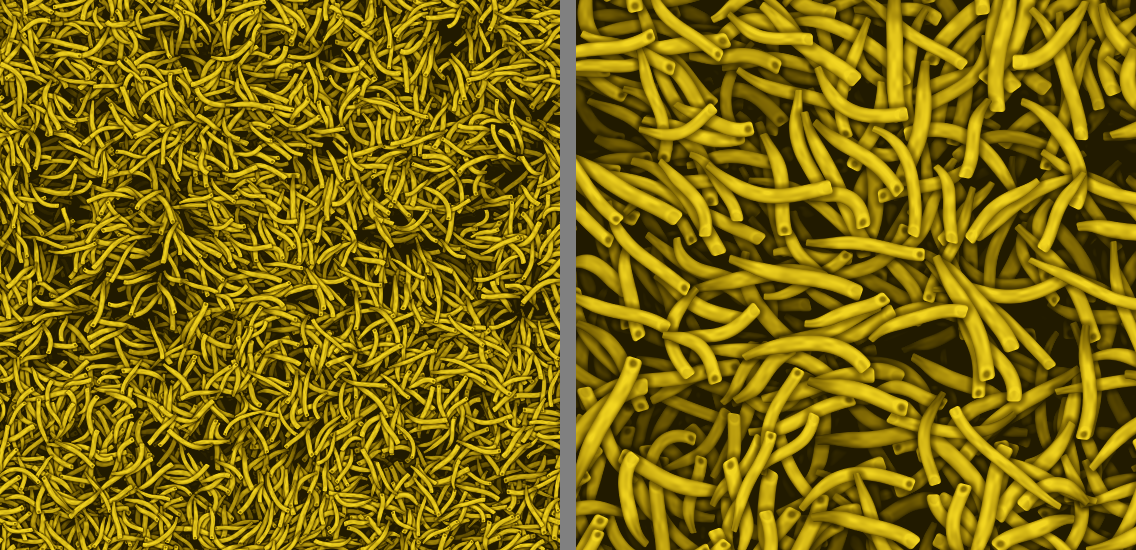
Left: the whole. Right: its middle third, enlarged.
Reproduce this texture procedurally as a WebGL 2 fragment shader.

```glsl
#version 300 es
precision highp float;
precision highp int;

uniform vec2 u_resolution;
out vec4 fragColor;

// Lengths are fractions of the canvas height
const int LAYERS = 13;
const float CELL = 0.051;
const float HALF_LENGTH_MIN = 0.022;
const float HALF_LENGTH_MAX = 0.046;
const float HALF_WIDTH = 0.0046;
const float MAX_TURN = 0.85;
const float WAVE = 0.0021;
const float FLOW_SCALE = 8.5;
const float FLOW_SPREAD = 9.0;
const float ANGLE_JITTER = 1.8;
const float PIT_SCALE = 11.0;
const float PIT_DENSITY = 0.4;
const float SHADOW_REACH = 0.0046;
const float SHADOW_STRENGTH = 0.4;
const float DEPTH_FADE = 0.016;
const float GAIN = 1.5;
const float HIGHLIGHT = 0.89;
const float FLOOR_TONE = 0.13;

// Integer hash giving three values in 0..1
vec3 hash3(ivec3 cell) {
    uvec3 v = uvec3(cell) * 1664525u + 1013904223u;
    v.x += v.y * v.z; v.y += v.z * v.x; v.z += v.x * v.y;
    v ^= v >> 16u;
    v.x += v.y * v.z; v.y += v.z * v.x; v.z += v.x * v.y;
    return vec3(v >> 8u) / 16777216.0;
}

float noise(vec2 p, int seed) {
    ivec2 i = ivec2(floor(p));
    vec2 f = fract(p);
    f = f * f * (3.0 - 2.0 * f);
    float a = hash3(ivec3(i, seed)).x;
    float b = hash3(ivec3(i + ivec2(1, 0), seed)).x;
    float c = hash3(ivec3(i + ivec2(0, 1), seed)).x;
    float d = hash3(ivec3(i + ivec2(1, 1), seed)).x;
    return mix(mix(a, b, f.x), mix(c, d, f.x), f.y);
}

// Coverage, tone and cast shadow of the fibre that belongs to one cell
vec3 fibre(vec2 p, vec2 offset, ivec2 cell, int layer) {
    vec3 place = hash3(ivec3(cell, layer));
    vec3 form = hash3(ivec3(cell, layer + 100));
    vec2 centre = (vec2(cell) + place.xy) * CELL - offset;
    vec2 q = p - centre;
    float halfLength = mix(HALF_LENGTH_MIN, HALF_LENGTH_MAX, form.x);
    if (length(q) > halfLength + HALF_WIDTH + SHADOW_REACH) return vec3(0.0);

    // Pits hold fewer fibres near the surface
    vec3 look = hash3(ivec3(cell, layer + 200));
    float density = smoothstep(0.12, 0.45, noise(centre * PIT_SCALE, 301));
    float presence = mix(PIT_DENSITY, 1.0, density);
    if (look.x > mix(presence, 1.0, float(layer) / float(LAYERS))) return vec3(0.0);

    float angle = FLOW_SPREAD * noise(centre * FLOW_SCALE, 302)
                + ANGLE_JITTER * (place.z - 0.5);
    vec2 dir = vec2(cos(angle), sin(angle));
    q = vec2(dot(q, dir), dot(q, vec2(-dir.y, dir.x)));

    // Arc coordinates along and across the fibre
    float bend = form.y * 2.0 - 1.0;
    float side = bend < 0.0 ? -1.0 : 1.0;
    float radius = halfLength / (0.06 + MAX_TURN * bend * bend);
    vec2 fromHub = vec2(q.x, q.y - side * radius);
    float along = radius * atan(fromHub.x, -side * fromHub.y);
    float across = side * (radius - length(fromHub));
    across += WAVE * sin(3.0 * along / halfLength + 6.28 * form.z);

    // Narrow root, softly rounded tip
    float t = clamp(along / halfLength * 0.5 + 0.5, 0.0, 1.0);
    float width = HALF_WIDTH * mix(0.55, 1.0, smoothstep(0.0, 0.35, t)) * mix(0.8, 1.12, look.y);
    float corner = 0.5 * width;
    vec2 edge = vec2(abs(across) - width, abs(along) - halfLength) + corner;
    float dist = length(max(edge, 0.0)) + min(max(edge.x, edge.y), 0.0) - corner;
    float coverage = clamp(0.5 - dist * u_resolution.y, 0.0, 1.0);
    float shadow = SHADOW_STRENGTH * (1.0 - smoothstep(0.0, SHADOW_REACH, dist));
    if (coverage <= 0.0) return vec3(0.0, 0.0, shadow);

    // Rounded body, dark root and lengthwise streaks
    float v = clamp(across / width, -1.0, 1.0);
    float tone = GAIN * mix(0.5, 1.0, smoothstep(0.0, 0.55, t));
    tone *= mix(0.7, 1.05, look.z) * mix(0.8, 1.0, density);
    float streak = noise(vec2(along * 170.0, v * 2.0) + place.xy * 50.0, 303) - 0.5;
    tone = min(tone, HIGHLIGHT) + 0.16 * streak;
    tone *= 1.0 - 0.45 * v * v * v * v + 0.1 * v * dir.x;

    // Hollow cut tip with a bright rim
    float tip = length(vec2((along - halfLength) / width + 0.7, v));
    float hollow = (1.0 - smoothstep(0.2, 0.65, tip)) * step(0.5, form.z);
    tone *= 1.0 - 0.4 * hollow;
    tone += 0.08 * smoothstep(0.5, 0.8, tip) * (1.0 - smoothstep(0.8, 1.3, tip));
    return vec3(coverage, tone, shadow);
}

void main() {
    vec2 p = gl_FragCoord.xy / u_resolution.y;
    float tone = 0.0, clearness = 1.0, light = 1.0;

    // Front to back, each fibre shading those below it
    for (int layer = 0; layer < LAYERS; layer++) {
        if (clearness < 0.02) break;
        vec2 offset = CELL * fract(float(layer) * vec2(0.377, 0.619));
        ivec2 home = ivec2(floor((p + offset) / CELL));
        float fade = exp(-DEPTH_FADE * float(layer * layer));
        for (int y = -1; y <= 1; y++)
        for (int x = -1; x <= 1; x++) {
            vec3 f = fibre(p, offset, home + ivec2(x, y), layer);
            tone += clearness * f.x * f.y * fade * light;
            clearness *= 1.0 - f.x;
            light *= 1.0 - f.z;
        }
    }
    tone = clamp(max(tone + clearness * FLOOR_TONE, FLOOR_TONE), 0.0, 0.95);

    // Ochre ramp from near black to bright yellow
    float green = tone * (0.79 + 0.1 * tone * tone);
    float blue = 0.15 * tone * tone * tone;
    fragColor = vec4(tone, green, blue, 1.0);
}
```
